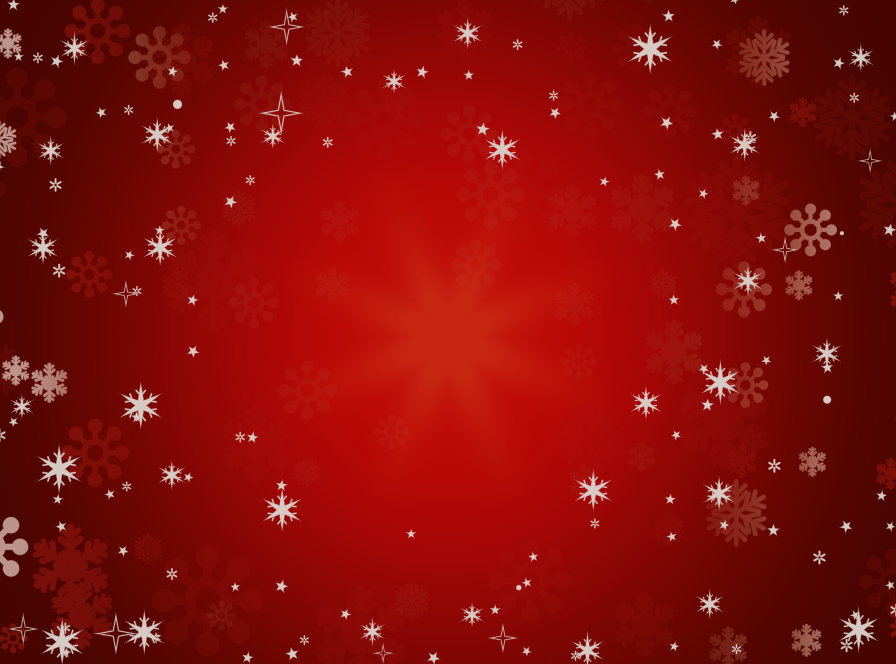
Give the GLSL for this background, as a WebGL 2 fragment shader.

```glsl
#version 300 es
precision highp float;
// Red winter backdrop: a soft eight-rayed glow ringed by snowflakes, stars and sparkles.
uniform vec2 u_resolution;
out vec4 fragColor;

const float PI = 3.14159;
const vec3 CORE_RED = vec3(0.74, 0.03, 0.025);
const vec3 EDGE_RED = vec3(0.28, 0.02, 0.0);
const vec3 RAY_COLOR = vec3(0.80, 0.20, 0.09);
const vec3 FLAKE_RED = vec3(0.66, 0.10, 0.08);
const vec3 FLAKE_TAN = vec3(0.70, 0.36, 0.26);
const vec3 FLAKE_PALE = vec3(0.84, 0.76, 0.73);
const vec3 STAR_COLOR = vec3(0.86, 0.83, 0.81);
const vec2 VIGNETTE = vec2(0.68, 0.74);   // radii of the background falloff
const vec2 QUIET_ZONE = vec2(0.29, 0.27); // central oval kept free of stars
const vec2 GLOW_CENTER = vec2(0.0, -0.008);
const float RAY_WIDTH = 0.032;
const float RAY_LENGTH = 0.31;

// Shape kinds; flakes choose among three motifs
const int FLAKE = 0, STAR = 1, ASTERISK = 2, BURST = 3, SPARKLE = 4, DOT = 5;

vec4 hash4(vec2 p) {
  vec4 q = fract(p.xyxy * vec4(0.1031, 0.1030, 0.0973, 0.1099));
  q += dot(q, q.wzxy + 33.33);
  return fract((q.xxyz + q.yzzw) * q.zywx);
}

mat2 rotation(float a) {
  return mat2(cos(a), sin(a), -sin(a), cos(a));
}

// Folds the plane into one of n mirrored sectors whose axis becomes +x
vec2 fold(vec2 p, float n) {
  float sector = 2.0 * PI / n;
  float a = mod(atan(p.x, p.y) + 0.5 * sector, sector) - 0.5 * sector;
  return length(p) * vec2(cos(a), abs(sin(a)));
}

float segment(vec2 p, vec2 a, vec2 b, float halfWidth) {
  vec2 ab = b - a;
  float t = clamp(dot(p - a, ab) / dot(ab, ab), 0.0, 1.0);
  return length(p - a - t * ab) - halfWidth;
}

float pointedStar(vec2 p, float n, float innerRadius) {
  vec2 inner = innerRadius * vec2(cos(PI / n), sin(PI / n));
  return dot(fold(p, n) - vec2(1.0, 0.0), normalize(vec2(inner.y, 1.0 - inner.x)));
}

float branchedFlake(vec2 p) {
  vec2 f = fold(p, 6.0);
  float d = min(f.x - 0.38, segment(f, vec2(0.0), vec2(0.92, 0.0), 0.10));
  d = min(d, segment(f, vec2(0.45, 0.0), vec2(0.65, 0.24), 0.08));
  return min(d, segment(f, vec2(0.68, 0.0), vec2(0.86, 0.19), 0.07));
}

float petalFlake(vec2 p) {
  vec2 f = fold(p, 8.0);
  float d = min(length(f - vec2(0.78, 0.0)) - 0.21, abs(length(p) - 0.32) - 0.09);
  return min(d, segment(f, vec2(0.3, 0.0), vec2(0.8, 0.0), 0.08));
}

float spokedFlake(vec2 p) {
  vec2 f = fold(p, 6.0);
  float d = segment(f, vec2(0.0), vec2(0.93, 0.0), 0.07);
  d = min(d, segment(f, vec2(0.28, 0.0), vec2(0.60, 0.30), 0.07));
  return min(d, segment(f, vec2(0.55, 0.0), vec2(0.80, 0.26), 0.07));
}

// Distance to a motif of unit radius
float motif(vec2 p, int kind, float pick) {
  if (kind == FLAKE) return pick < 0.45 ? branchedFlake(p) : pick < 0.75 ? petalFlake(p) : spokedFlake(p);
  if (kind == STAR) return pointedStar(rotation(pick * 6.0) * p, 5.0, 0.45);
  if (kind == ASTERISK) return max(segment(fold(p, 6.0), vec2(0.0), vec2(0.9, 0.0), 0.15), 0.18 - length(p));
  if (kind == BURST) {
    float barbs = segment(fold(p, 6.0), vec2(0.42, 0.0), vec2(0.66, 0.20), 0.035);
    return min(pointedStar(p, 6.0, 0.26), barbs);
  }
  if (kind == SPARKLE) return abs(pointedStar(p, 4.0, 0.22)) - 0.03;
  return length(p) - 1.0;
}

// Jittered grid of motifs: returns coverage and a random tint
vec2 scatter(vec2 p, int kind, float cell, float keep, vec2 sizes, vec2 clearing) {
  vec2 best = vec2(0.0);
  float blur = 0.8 / u_resolution.y;
  for (int k = 0; k < 9; k++) {
    vec2 id = floor(p / cell) + vec2(k % 3, k / 3) - 1.0;
    vec2 seed = id + 57.0 + 31.0 * float(kind) + 200.0 * cell;
    vec4 rnd = hash4(seed);
    vec4 look = hash4(seed + 91.7);
    vec2 center = (id + 0.5 + 0.65 * (rnd.xy - 0.5)) * cell;
    if (rnd.z > keep || length(center / max(clearing, 0.001)) < 1.0) continue;
    float size = mix(sizes.x, sizes.y, look.x * look.x);
    float d = motif((p - center) / size, kind, look.y) * size;
    float cover = 1.0 - smoothstep(-blur, blur, d);
    if (cover > best.x) best = vec2(cover, look.z);
  }
  return best;
}

void main() {
  vec2 p = (gl_FragCoord.xy - 0.5 * u_resolution) / u_resolution.y;
  vec3 color = mix(CORE_RED, EDGE_RED, smoothstep(0.15, 1.15, length(p / VIGNETTE)));

  // Central glow and rays
  vec2 g = p - GLOW_CENTER;
  float r = length(g);
  float across = fold(rotation(PI / 8.0) * g, 8.0).y / RAY_WIDTH;
  float rays = exp(-across * across) * (1.0 - smoothstep(0.03, RAY_LENGTH, r));
  color = mix(color, RAY_COLOR, min(0.4 * rays + 0.45 * exp(-r * r / 0.011), 0.7));

  // Faint large flakes, then smaller ones that grow paler toward the sides
  float ghost = scatter(p, FLAKE, 0.27, 0.65, vec2(0.05, 0.09), vec2(0.2)).x;
  color = mix(color, FLAKE_RED, 0.16 * ghost);
  vec2 flake = scatter(p, FLAKE, 0.125, 0.75, vec2(0.022, 0.062), vec2(0.0));
  float side = smoothstep(0.30, 0.66, abs(p.x));
  vec3 tint = mix(FLAKE_TAN, FLAKE_PALE, side * side * 0.8);
  float strength = mix(0.11, 0.85, side);
  if (flake.y < 0.35) { tint = FLAKE_RED; strength = mix(0.15, 0.5, side); }
  color = mix(color, tint, flake.x * strength);

  // Bright stars around the quiet center
  float bright = scatter(p, STAR, 0.09, 0.5, vec2(0.007, 0.010), QUIET_ZONE * 1.1).x;
  bright = max(bright, scatter(p, ASTERISK, 0.13, 0.4, vec2(0.007, 0.010), QUIET_ZONE * 1.1).x);
  bright = max(bright, scatter(p, BURST, 0.17, 0.55, vec2(0.017, 0.036), QUIET_ZONE).x);
  bright = max(bright, scatter(p, SPARKLE, 0.2, 0.4, vec2(0.012, 0.028), QUIET_ZONE * 1.2).x);
  bright = max(bright, scatter(p, DOT, 0.25, 0.4, vec2(0.003, 0.008), QUIET_ZONE * 0.85).x);
  color = mix(color, STAR_COLOR, 0.95 * bright);

  fragColor = vec4(color, 1.0);
}
```
